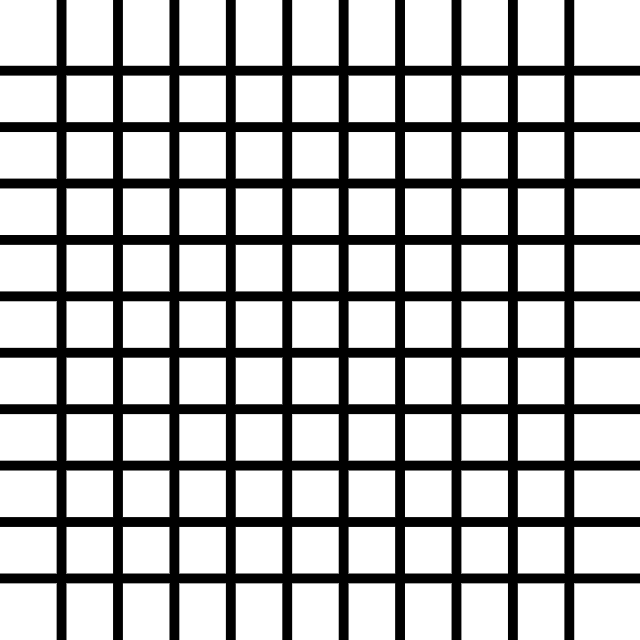
Give the GLSL for this pattern, as a Shadertoy shader.

```glsl
// Distance along each axis to the nearest of ten evenly spaced lines
vec2 lineDistance(vec2 p) {
    const float first = 0.0962, pitch = 0.08815;
    vec2 index = clamp(round((p - first) / pitch), 0.0, 9.0);
    return abs(p - first - index * pitch);
}

void mainImage(out vec4 fragColor, in vec2 fragCoord) {
    vec2 uv = fragCoord / iResolution.xy;

    // Line coverage, smoothed over one pixel
    vec2 coverage = clamp((0.0077 - lineDistance(uv)) * iResolution.xy + 0.5, 0.0, 1.0);

    // Black bars on white
    float ink = max(coverage.x, coverage.y);
    fragColor = vec4(vec3(1.0 - ink), 1.0);
}
```
